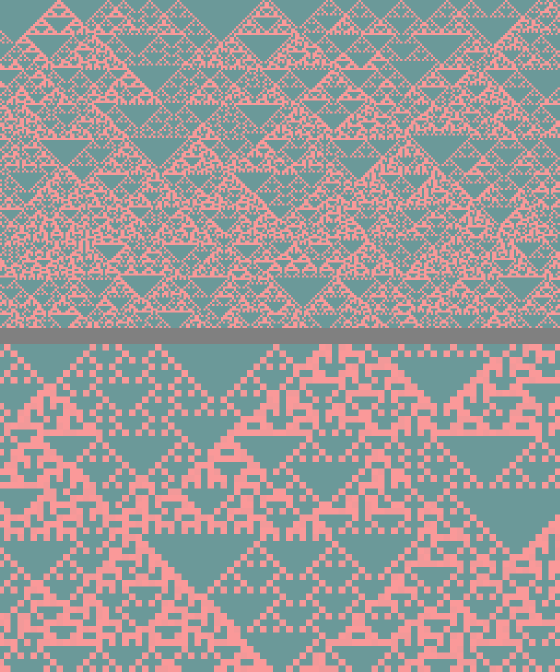
Top: the whole. Bottom: its middle third, enlarged.
This pattern is drawn by a Shadertoy shader. Its source:

```glsl
// Draws a two-tone additive cellular automaton growing downward from scattered seeds.

const float ROWS = 150.0;        // cells over the canvas height
const float BLOCK = 31.0;        // cells of the first row that share two seeds
const float BRIGHT_SHARE = 0.61; // part of the live cells in the brighter tone

const vec3 TEAL = vec3(0.42, 0.60, 0.60);
const vec3 PINK = vec3(0.98, 0.60, 0.60);
const vec3 DULL_PINK = vec3(0.95, 0.60, 0.60);

float hash(vec2 p) {
    return fract(sin(dot(p, vec2(12.9898, 78.233))) * 43758.5453);
}

// 1 where the first row holds a seed: two hashed spots in each block
int seed(float column, float blockSize) {
    float block = floor((column + 0.5) / blockSize);
    float place = column - block * blockSize;
    float first = floor(blockSize * hash(vec2(block, 1.7)));
    float second = floor(blockSize * hash(vec2(block, 5.3)));
    return (place == first || place == second) ? 1 : 0;
}

// Each cell is the XOR of its upper diagonal neighbours. In closed form, a row
// sums the seeds at offsets 2k - row, where the bits of k are a subset of row.
int automaton(float column, int row) {
    int state = 0;
    int k = 0;
    for (int i = 0; i < 256; i++) {
        state ^= seed(column + float(2 * k - row), BLOCK);
        k = (k - row) & row; // next subset of the bits
        if (k == 0) break;
    }
    return state;
}

vec3 cellColor(vec2 cell) {
    if (automaton(cell.x, int(cell.y)) == 0) return TEAL;
    return hash(cell + 0.5) < BRIGHT_SHARE ? PINK : DULL_PINK;
}

void mainImage(out vec4 fragColor, in vec2 fragCoord) {
    // Average four samples per pixel to smooth the cell edges
    vec3 color = vec3(0.0);
    for (int i = 0; i < 4; i++) {
        vec2 offset = vec2(i & 1, i >> 1) * 0.5 - 0.25;
        vec2 grid = (fragCoord + offset) / iResolution.y * ROWS;
        color += cellColor(floor(vec2(grid.x, ROWS - grid.y)));
    }
    fragColor = vec4(color * 0.25, 1.0);
}
```
